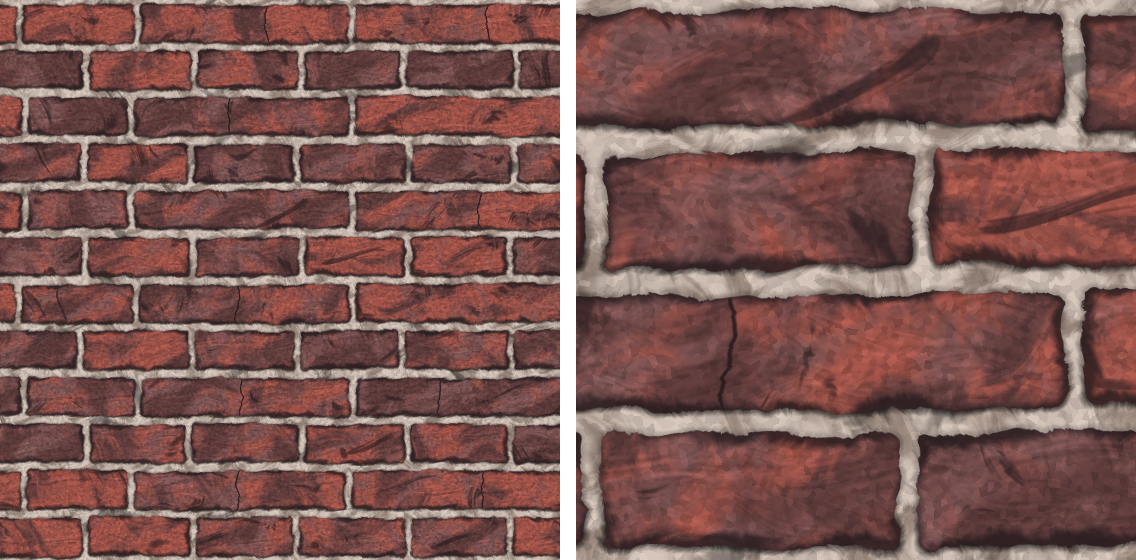
Left: the whole. Right: its middle third, enlarged.
A WebGL 1 fragment shader for this texture:

```glsl
precision highp float;
// Weathered red brick wall: courses of short bricks alternating with long ones, in pale mortar.
uniform vec2 u_resolution;

#define ROWS 12.0
#define JOINT 0.0115
#define BED 0.0150
#define RAGGED 0.0022
#define TAU 6.2832
#define PLUM vec3(0.46, 0.31, 0.31)
#define RUST vec3(0.60, 0.31, 0.27)
#define UMBER vec3(0.35, 0.22, 0.22)
#define SOOT vec3(0.14, 0.10, 0.11)
#define MORTAR_LIGHT vec3(0.79, 0.73, 0.69)
#define MORTAR_DARK vec3(0.57, 0.50, 0.46)

float hash(vec2 p) {
  vec3 a = fract(p.xyx * vec3(0.1031, 0.1030, 0.0973));
  a += dot(a, a.yzx + 33.33);
  return fract((a.x + a.y) * a.z);
}

// Layered, folded sines, roughly -1 to 1.
float swirl(vec2 p) {
  float sum = 0.0, amp = 0.5;
  for (int i = 0; i < 5; i++) {
    p = mat2(0.8, 0.6, -0.6, 0.8) * p * 1.8 + 1.3 * sin(p.yx * 1.1) + vec2(1.7, 9.2);
    sum += amp * sin(p.x + sin(p.y));
    amp *= 0.6;
  }
  return sum;
}

// Cellular noise: distance to the nearest point and that cell's random value.
vec2 cells(vec2 p) {
  vec2 base = floor(p), best = vec2(9.0, 0.0);
  for (int y = -1; y <= 1; y++)
    for (int x = -1; x <= 1; x++) {
      vec2 c = base + vec2(float(x), float(y));
      float d = length(c + vec2(hash(c), hash(c + 57.3)) - p);
      if (d < best.x) best = vec2(d, hash(c + 19.7));
    }
  return best;
}

// Position of the i-th upright joint in a row, wrapping across the tile.
float joint(float i, float row, float headers, float count) {
  float k = mod(i, count);
  float longRow = 0.038 + 0.202 * min(k, 1.0) + 0.385 * max(k - 1.0, 0.0);
  float x = mix(longRow, 0.148 + 0.192 * k, headers);
  return x + floor(i / count) + 0.016 * (hash(vec2(k + 3.0, row + 8.0)) - 0.5);
}

float roundBox(vec2 p, vec2 halfSize, float radius) {
  vec2 e = abs(p) - halfSize + radius;
  return length(max(e, 0.0)) + min(max(e.x, e.y), 0.0) - radius;
}

// Height of the wrinkled, pitted clay.
float relief(vec2 s) {
  return 0.6 * swirl(s * vec2(45.0, 110.0)) + 0.5 * cells(s * vec2(90.0, 140.0)).x;
}

void main() {
  float pixel = 1.0 / u_resolution.y;
  vec2 p = fract(gl_FragCoord.xy * pixel);

  // Hand-laid unevenness
  vec2 w = p;
  w.x += 0.0012 * sin(TAU * (17.0 * p.y + 2.0 * p.x));
  w.y += 0.0013 * sin(TAU * (3.0 * p.x + 2.0 * p.y)) + 0.0008 * sin(TAU * (11.0 * p.x - 5.0 * p.y));

  // Find the brick
  float row = mod(floor(w.y * ROWS), ROWS);
  float headers = 1.0 - mod(row, 2.0);
  float count = mix(3.0, 5.0, headers);
  float left = -9.0, right = 9.0, id = 0.0;
  for (int i = -1; i <= 5; i++) {
    float x = joint(float(i), row, headers, count);
    if (x <= w.x) { left = x; id = mod(float(i), count); }
    else right = min(right, x);
  }
  float seed = hash(vec2(id + 1.0, row + 31.0));
  float seed2 = hash(vec2(id + 41.0, row + 5.0));

  // Brick outline
  vec2 q = vec2(w.x - 0.5 * (left + right), (fract(w.y * ROWS) - 0.5) / ROWS);
  q.y += 0.003 * (seed2 - 0.5) + q.x * 0.016 * (seed - 0.5);
  vec2 halfSize = 0.5 * vec2(right - left - JOINT, 1.0 / ROWS - BED + 0.003 * (seed - 0.5));
  vec2 s = q + vec2(7.0 * seed + 1.0, 5.0 * seed2 + 1.0);
  float d = roundBox(q, halfSize, 0.006) + RAGGED * swirl(s * 80.0);
  float under = smoothstep(0.01, -0.03, q.y);

  // Some long bricks are split, with a change of tone
  float split = step(0.15, halfSize.x) * step(0.35, seed2);
  float fromCrack = q.x - 0.12 * (seed - 0.5) + 0.004 * swirl(vec2(q.y * 40.0, 9.0 * seed));
  float crack = split * smoothstep(0.0022, 0.0004, abs(fromCrack));
  float tone = seed + split * 0.3 * (step(0.0, fromCrack) - 0.5);

  // Clay
  vec2 grain = cells(s * 230.0);
  vec3 clay = mix(PLUM, RUST, smoothstep(0.0, 0.9, tone + 0.5 * swirl(s * 38.0)));
  clay = mix(clay, UMBER, smoothstep(-0.2, 0.9, swirl(s * 27.0 + 4.0) + 0.5 - 0.7 * tone));
  float slope = relief(s) - relief(s + vec2(-0.0012, 0.002));
  clay *= 1.03 + 0.24 * slope + 0.22 * (grain.y - 0.5);
  float soot = 0.8 * smoothstep(-0.007, 0.001, d + 0.005 * swirl(s * 30.0) + 0.0015 * under);
  soot = max(soot, 0.6 * smoothstep(0.6, 0.95, swirl(s * 24.0 + 11.0)));
  clay = mix(clay, SOOT, max(soot, 0.85 * crack));

  // Mortar, shaded beneath each brick
  float sand = cells(p * 210.0).y;
  vec3 mortar = mix(MORTAR_DARK, MORTAR_LIGHT, smoothstep(-0.9, 0.3, swirl(p * 55.0)));
  mortar *= 0.93 + 0.16 * sand;
  mortar *= 1.0 - 0.35 * smoothstep(0.45, 0.9, swirl(p * 21.0));
  mortar *= 1.0 - mix(0.2, 0.55, under) * smoothstep(0.0045, 0.0, d);

  gl_FragColor = vec4(mix(mortar, clay, smoothstep(pixel, -pixel, d)), 1.0);
}
```
